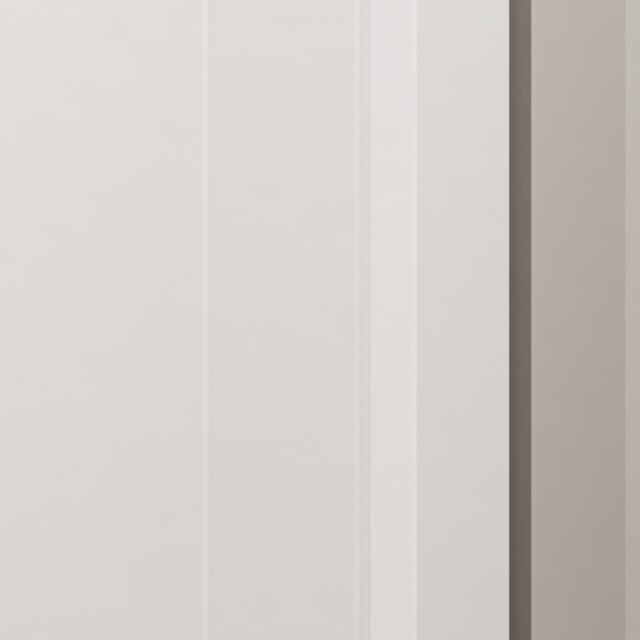
This texture is drawn by a WebGL 2 fragment shader. Its source:

```glsl
#version 300 es
precision highp float;
// Pale painted wall panelling seen close up: upright boards with thin
// raised beads, a dark gap, and a taupe return wall at the right.
// Boards are layered left to right, each with its own vertical gradient.

#define BEAD_LEFT    0.3195
#define BEAD_MID     0.5575
#define STRIP_LEFT   0.5790
#define STRIP_RIGHT  0.6515
#define GAP_LEFT     0.7956
#define GAP_RIGHT    0.8300
#define RETURN_RIGHT 0.9770
#define EDGE_SOFT    0.0016
#define MOTTLE       0.006

uniform vec2 u_resolution;
out vec4 fragColor;

vec2 hashGradient(vec2 cell) {
  vec2 h = vec2(dot(cell, vec2(127.1, 311.7)), dot(cell, vec2(269.5, 183.3)));
  return fract(sin(h) * 43758.5) * 2.0 - 1.0;
}

float gradientNoise(vec2 p) {
  vec2 i = floor(p), f = p - i;
  vec2 u = f * f * f * (f * (f * 6.0 - 15.0) + 10.0);
  vec2 e = vec2(1.0, 0.0);
  float bottom = mix(dot(hashGradient(i), f),
                     dot(hashGradient(i + e.xy), f - e.xy), u.x);
  float top = mix(dot(hashGradient(i + e.yx), f - e.yx),
                  dot(hashGradient(i + e.xx), f - e.xx), u.x);
  return mix(bottom, top, u.y);
}

// Antialiased step across an upright edge
float edge(float at, float x) {
  float w = max(EDGE_SOFT, 0.75 / u_resolution.x);
  return smoothstep(at - w, at + w, x);
}

// Soft upright line, 1 at its centre
float line(float at, float width, float x) {
  float d = (x - at) / width;
  return exp(-d * d);
}

void main() {
  vec2 uv = gl_FragCoord.xy / u_resolution;
  float x = uv.x, y = uv.y;

  // Board colours, bottom to top
  vec3 board  = mix(vec3(0.838, 0.822, 0.809), vec3(0.880, 0.866, 0.856), y);
  vec3 strip  = mix(vec3(0.862, 0.848, 0.838), vec3(0.897, 0.882, 0.875), y);
  vec3 side   = mix(vec3(0.815, 0.804, 0.792), vec3(0.867, 0.857, 0.847), y);
  vec3 gap    = mix(vec3(0.405, 0.372, 0.338), vec3(0.475, 0.443, 0.412), y);
  vec3 taupe  = mix(vec3(0.667, 0.630, 0.596), vec3(0.748, 0.711, 0.690), y);
  vec3 corner = mix(vec3(0.700, 0.668, 0.635), vec3(0.764, 0.742, 0.718), y);

  // Wide board, lighter toward the left, with a shallow step at its bead
  vec3 color = board + 0.008 * (1.0 - smoothstep(0.0, 0.32, x));
  color -= 0.006 * edge(BEAD_LEFT + 0.006, x);
  color += 0.022 * line(BEAD_LEFT + 0.001, 0.0045, x);
  color -= 0.006 * line(BEAD_LEFT + 0.009, 0.003, x);

  // Narrow bead and groove ahead of the bright strip
  color += 0.022 * line(BEAD_MID, 0.0035, x);
  color -= 0.010 * line(BEAD_MID + 0.007, 0.003, x);
  color = mix(color, strip, edge(STRIP_LEFT, x));
  color -= 0.016 * line(STRIP_LEFT - 0.002, 0.002, x);
  color += 0.012 * line(STRIP_RIGHT - 0.005, 0.004, x);

  // Shaded side board
  side -= 0.008 * smoothstep(STRIP_RIGHT, GAP_LEFT, x);
  color = mix(color, side, edge(STRIP_RIGHT, x));

  // Dark gap, deepest against the board
  float across = clamp((x - GAP_LEFT) / (GAP_RIGHT - GAP_LEFT), 0.0, 1.0);
  gap += mix(-0.035, 0.018, smoothstep(0.0, 0.7, across));
  color = mix(color, gap, edge(GAP_LEFT, x));

  // Taupe return wall and the paler corner beyond it
  taupe -= 0.018 * smoothstep(GAP_RIGHT, RETURN_RIGHT, x);
  taupe += 0.012 * line(GAP_RIGHT + 0.004, 0.005, x);
  color = mix(color, taupe, edge(GAP_RIGHT, x));
  color = mix(color, corner, edge(RETURN_RIGHT, x));

  // Faint paint mottling
  float mottle = gradientNoise(uv * vec2(14.0, 22.0))
               + 0.5 * gradientNoise(uv * vec2(70.0, 90.0));
  color += MOTTLE * mottle;

  fragColor = vec4(color, 1.0);
}
```
